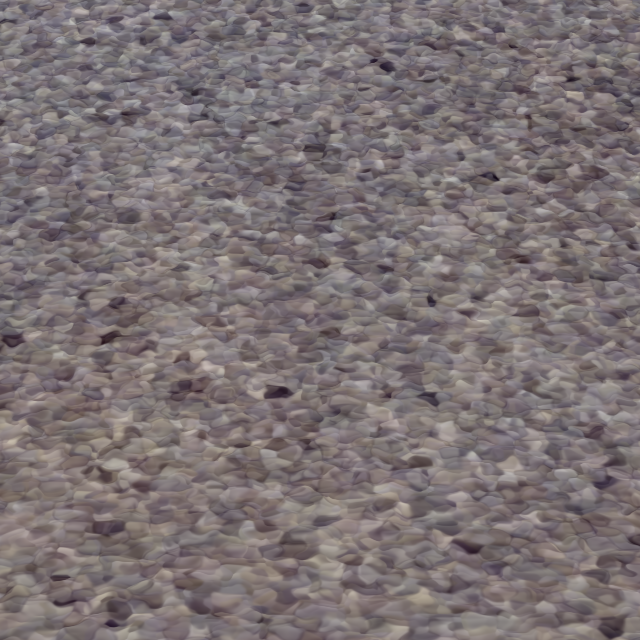
Give the GLSL for this texture, as a Shadertoy shader.

```glsl
// Soft-focus grey gravel ground receding at a low angle, with flat, muted stones.

const vec3 MEAN_COLOR = vec3(0.480, 0.445, 0.454);
const vec3 TONE_AXIS  = vec3(0.95, 1.00, 0.87);   // dark plum to pale warm grey
const vec3 WARM_AXIS  = vec3(1.00, 0.10, -1.00);  // blue grey to brown
const vec3 PINK_AXIS  = vec3(0.60, -0.70, 0.50);  // green grey to pink

const float NEAR_DENSITY = 29.0;  // stones across the canvas at the bottom
const float FAR_DENSITY  = 53.0;  // stones across the canvas at the top
const float FLATNESS     = 1.75;  // stone width over height
const float FINE_SCALE   = 1.85;  // size ratio of stones to chips

const float STONE_CONTRAST  = 0.105;
const float CHIP_CONTRAST   = 0.085;
const float RELIEF_CONTRAST = 0.085;
const float CREVICE_DEPTH   = 0.065;
const float PIT_DEPTH       = 0.17;
const float STREAK_CONTRAST = 0.075;
const float PATCH_CONTRAST  = 0.055;

vec3 hash3(vec2 p) {
    vec3 q = fract(vec3(p.xyx) * vec3(0.1031, 0.1030, 0.0973));
    q += dot(q, q.yxz + 33.33);
    return fract((q.xxy + q.yzz) * q.zyx);
}

float valueNoise(vec2 p) {
    vec2 cell = floor(p), f = fract(p);
    f = f * f * (3.0 - 2.0 * f);
    float low  = mix(hash3(cell).x, hash3(cell + vec2(1, 0)).x, f.x);
    float high = mix(hash3(cell + vec2(0, 1)).x, hash3(cell + vec2(1, 1)).x, f.x);
    return mix(low, high, f.y);
}

// Blended cells: x = tone, y = height within stone, z = hue, w = crevice.
vec4 stones(vec2 p, float sharpness, float pitShare) {
    vec2 base = floor(p);
    vec3 sum = vec3(0.0);
    float total = 0.0, nearest = 9.0, second = 9.0;
    for (int j = -1; j <= 1; j++)
    for (int i = -1; i <= 1; i++) {
        vec2 cell = base + vec2(i, j);
        vec3 place = hash3(cell + 17.0);
        vec3 look = hash3(cell + 171.0);
        vec2 d = p - cell - 0.1 - 0.8 * place.xy;
        float stretch = mix(0.78, 1.15, place.z);
        float dist2 = dot(d * d, vec2(stretch, 1.0 / stretch));
        float weight = exp(-sharpness * dist2);
        float tone = 1.4 * (look.x + look.y - 1.0);
        tone -= PIT_DEPTH / STONE_CONTRAST * step(1.0 - pitShare, fract(look.x * 7.0 + place.z));
        sum += weight * vec3(tone, d.y, look.z - 0.5);
        total += weight;
        second = min(second, max(nearest, dist2));
        nearest = min(nearest, dist2);
    }
    float crevice = 1.0 - smoothstep(0.0, 0.3, sqrt(second) - sqrt(nearest));
    return vec4(sum / total, crevice);
}

void mainImage(out vec4 fragColor, in vec2 fragCoord) {
    vec2 uv = fragCoord / iResolution.xy;

    // Perspective: density grows with height, rows follow its integral.
    float density = mix(NEAR_DENSITY, FAR_DENSITY, uv.y);
    float rows = NEAR_DENSITY * uv.y + 0.5 * (FAR_DENSITY - NEAR_DENSITY) * uv.y * uv.y;
    vec2 ground = vec2((uv.x - 0.5) * density, rows * FLATNESS) + 200.0;

    // Ragged outlines
    vec2 warp = vec2(valueNoise(ground * 1.3), valueNoise(ground * 1.3 + 57.0)) - 0.5;
    vec2 p = ground + 0.65 * warp;

    vec4 stone = stones(p, 10.0, 0.03);
    vec4 chip = stones(p * FINE_SCALE + 83.0, 8.0, 0.01);

    // Thin streaks and broad patches
    float streak = valueNoise(ground * vec2(1.4, 2.6) + 31.0) - 0.5;
    float patches = valueNoise(uv * vec2(4.0, 6.0) + 9.0)
                  + 0.6 * valueNoise(uv * vec2(10.0, 15.0) + 40.0) - 0.8;

    float gapMask = smoothstep(0.3, 0.75, valueNoise(ground * 0.8 + 11.0));
    float tone = STONE_CONTRAST * stone.x + CHIP_CONTRAST * chip.x
               + RELIEF_CONTRAST * (stone.y + 0.6 * chip.y)
               + STREAK_CONTRAST * streak + PATCH_CONTRAST * patches
               - CREVICE_DEPTH * (stone.w * gapMask - 0.18);

    // Cool far ground, browner near ground, slight hue shifts per stone
    float drift = valueNoise(uv * 3.5 + 21.0) - 0.5;
    float warmth = 0.022 * (0.5 - uv.y) + 0.022 * drift + 0.030 * stone.z + 0.022 * chip.z;
    float pinkness = 0.022 * (valueNoise(ground * 0.7 + 71.0) - 0.5) - 0.016 * chip.z;

    vec3 color = MEAN_COLOR + TONE_AXIS * tone + WARM_AXIS * warmth + PINK_AXIS * pinkness;
    fragColor = vec4(clamp(color, 0.0, 1.0), 1.0);
}
```
